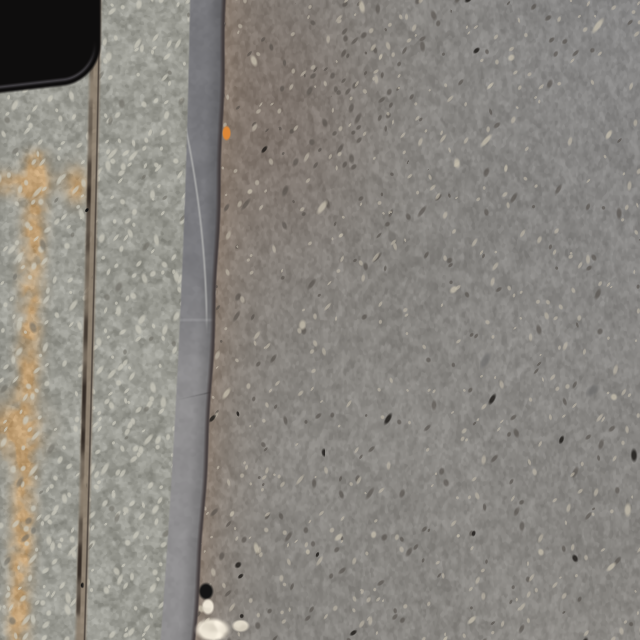
Write a WebGL 2 fragment shader that draws this texture.

```glsl
#version 300 es
precision highp float;
// Weathered pavement seen from above: pale slab with a groove, stains and a dark
// rounded object, then a curved grey kerb strip, then speckled brown-grey asphalt.
// Soft cellular grain and hashed flecks give texture; distance functions give shapes.
uniform vec2 u_resolution;
out vec4 outColor;

vec3 hash3(vec2 p) {
  vec3 q = fract(vec3(p.xyx) * vec3(0.1031, 0.1030, 0.0973));
  q += dot(q, q.yxz + 33.33);
  return fract((q.xxy + q.yzz) * q.zyx);
}

float cover(float dist, float soft) {
  float w = max(soft, 0.7 / u_resolution.y);
  return 1.0 - smoothstep(-w, w, dist);
}

// Blended cell values, centred on zero.
float cellGrain(vec2 p) {
  vec2 cell = floor(p);
  float sum = 0.0, weight = 0.0;
  for (int j = -1; j <= 1; j++) for (int i = -1; i <= 1; i++) {
    vec2 id = cell + vec2(i, j);
    vec3 h = hash3(id);
    vec2 d = p - id - h.xy;
    float w = exp(-5.0 * dot(d, d));
    sum += w * (h.z - 0.5);
    weight += w;
  }
  return sum / weight;
}

// Scattered slanted flecks, one candidate per cell.
float flecks(vec2 p, float density, float size, float seed) {
  vec2 cell = floor(p);
  float mask = 0.0;
  for (int j = -1; j <= 1; j++) for (int i = -1; i <= 1; i++) {
    vec2 id = cell + vec2(i, j);
    vec3 h = hash3(id + seed), k = hash3(id + seed + 57.0);
    vec2 d = p - id - h.xy;
    d.x -= d.y * (k.x - 0.25);
    d.y *= mix(0.45, 1.0, k.y);
    float r = size * mix(0.45, 1.0, k.z);
    mask = max(mask, step(h.z, density) * (1.0 - smoothstep(0.35 * r, r, length(d))));
  }
  return mask;
}

float patches(vec2 p) {
  return (sin(p.x * 9.0 + 2.0 * sin(p.y * 7.0)) + sin(p.y * 13.0 - p.x * 6.0 + 1.0)
        + sin(p.x * 23.0 + p.y * 17.0 + sin(p.y * 19.0))) / 3.0;
}

float spot(vec2 p, vec2 centre, vec2 radius) {
  vec2 d = (p - centre) / radius;
  return exp(-dot(d, d));
}

float ellipse(vec2 p, vec2 centre, vec2 radius) {
  return 1.0 - smoothstep(0.65, 1.1, length((p - centre) / radius));
}

float roundBox(vec2 p, vec2 halfSize, float r) {
  vec2 q = abs(p) - halfSize + r;
  return length(max(q, 0.0)) + min(max(q.x, q.y), 0.0) - r;
}

vec3 asphalt(vec2 p, float fromKerb) {
  vec3 c = vec3(0.535, 0.525, 0.508) + 0.012 * patches(p);
  c = mix(c, vec3(0.515, 0.515, 0.52), 0.7 * smoothstep(0.5, 1.0, p.x) * p.y);
  c = mix(c, vec3(0.47, 0.425, 0.395), 0.75 * spot(p, vec2(0.42, 0.82), vec2(0.15, 0.24)));
  c = mix(c, vec3(0.54, 0.475, 0.42), 0.75 * exp(-fromKerb * 24.0));
  c += 0.07 * cellGrain(p * vec2(110.0, 80.0)) + 0.06 * cellGrain(p * vec2(240.0, 170.0));
  float nearKerb = exp(-fromKerb * 5.0);
  float rough = spot(p, vec2(0.57, 0.86), vec2(0.10, 0.17));
  c = mix(c, vec3(0.32, 0.30, 0.28), 0.6 * flecks(p * 70.0, 0.06 + 0.28 * rough, 0.42, 3.0));
  c = mix(c, vec3(0.74, 0.71, 0.65), 0.65 * flecks(p * 65.0, 0.14 + 0.12 * rough, 0.32, 11.0));
  c = mix(c, vec3(0.78, 0.75, 0.68), 0.75 * flecks(p * 28.0, 0.07, 0.22, 23.0));
  c = mix(c, vec3(0.12, 0.11, 0.10), 0.85 * flecks(p * 30.0, 0.015 + 0.08 * nearKerb, 0.20, 41.0));
  return mix(c, vec3(0.39), 0.5 * flecks(p * 9.0, 0.09 * step(0.75, p.x), 0.13, 5.0));
}

vec3 slab(vec2 p, float groove) {
  vec3 c = vec3(0.60, 0.60, 0.57) + 0.025 * patches(p * 1.7);
  float stripe = exp(-pow((p.x - 0.028 - 0.038 * p.y) / 0.017, 2.0)) * cover(p.y - 0.76, 0.02);
  float bars = spot(p, vec2(0.015, 0.715), vec2(0.055, 0.018)) + spot(p, vec2(0.01, 0.33), vec2(0.045, 0.038));
  float stain = stripe + bars + spot(p, vec2(0.119, 0.712), vec2(0.017, 0.026));
  stain = clamp(stain * (0.75 + 0.8 * cellGrain(p * 75.0)), 0.0, 0.85);
  c = mix(c, vec3(0.77, 0.62, 0.43), stain);
  c += 0.13 * cellGrain(p * 95.0) + 0.08 * cellGrain(p * 210.0);
  c = mix(c, vec3(0.79, 0.78, 0.73), 0.75 * flecks(p * 65.0, 0.36, 0.43, 71.0));
  c = mix(c, vec3(0.43, 0.42, 0.39), 0.6 * flecks(p * 40.0, 0.08, 0.30, 83.0));
  // Groove: tan bed, thin dark line, broken dirt along its left wall.
  float x = p.x - groove;
  c = mix(c, vec3(0.54, 0.48, 0.41), 0.8 * cover(abs(x + 0.006) - 0.008, 0.004));
  c = mix(c, vec3(0.25, 0.22, 0.20), 0.8 * cover(abs(x) - 0.0012, 0.0015));
  float dirt = 0.45 + 1.1 * cellGrain(vec2(3.0, p.y * 30.0));
  c = mix(c, vec3(0.17, 0.14, 0.12), clamp(dirt, 0.0, 0.9) * cover(abs(x + 0.011) - 0.003, 0.002));
  return mix(c, vec3(0.07), flecks(vec2(x + 0.025, p.y) * 28.0, 0.35, 0.2, 97.0) * cover(abs(x + 0.011) - 0.007, 0.003));
}

vec3 kerb(vec2 p, float across) {
  vec3 c = mix(vec3(0.56, 0.555, 0.56), vec3(0.47, 0.47, 0.485), smoothstep(0.35, 0.65, p.y));
  c += 0.035 * cellGrain(p * 40.0) + 0.025 * cellGrain(p * 150.0);
  c *= 1.0 - 0.16 * smoothstep(0.45, 0.9, across);
  float crease = 0.323 - 0.32 * pow(max(p.y - 0.48, 0.0), 2.0);
  float extent = smoothstep(0.47, 0.53, p.y) * cover(p.y - 0.80, 0.02);
  c = mix(c, vec3(0.70, 0.70, 0.69), 0.75 * extent * cover(abs(p.x - crease) - 0.0015, 0.002));
  c += 0.05 * cover(abs(p.y - 0.5) - 0.002, 0.002) - 0.12 * cover(abs(p.y - 0.375 - 0.012 * across) - 0.001, 0.002) * across;
  return mix(c, vec3(0.24, 0.21, 0.21), 0.85 * smoothstep(0.84, 0.97, across));
}

void main() {
  vec2 p = gl_FragCoord.xy / u_resolution;
  float kerbLeft = 0.251 + 0.075 * p.y - 0.029 * p.y * p.y;
  float kerbRight = 0.305 + 0.076 * p.y - 0.028 * p.y * p.y + 0.001 * sin(p.y * 31.0);
  float groove = 0.132 + 0.030 * p.y - 0.006 * p.y * p.y;
  float across = (p.x - kerbLeft) / (kerbRight - kerbLeft);

  vec3 color = mix(slab(p, groove), kerb(p, across), cover(kerbLeft - p.x, 0.002));
  color = mix(color, asphalt(p, max(p.x - kerbRight, 0.0)), cover(kerbRight - p.x, 0.002));

  // Leaf and pale litter beside the kerb.
  color = mix(color, vec3(0.86, 0.53, 0.22), ellipse(p, vec2(0.354, 0.792), vec2(0.007, 0.012)));
  color = mix(color, vec3(0.08), ellipse(p, vec2(0.322, 0.076), vec2(0.012, 0.014)));
  float litter = max(ellipse(p, vec2(0.332, 0.016), vec2(0.028, 0.019)), ellipse(p, vec2(0.325, 0.052), vec2(0.010, 0.013)));
  litter = max(litter, ellipse(p, vec2(0.376, 0.022), vec2(0.014, 0.010)));
  color = mix(color, vec3(0.90, 0.87, 0.81) + 0.2 * cellGrain(p * 80.0), litter);

  // Dark rounded object with a faint rim along its lower edge.
  vec2 q = p - vec2(0.0, 1.0);
  float body = roundBox(q - vec2(0.0, 0.018 * q.x / 0.156), vec2(0.157, 0.145), 0.058);
  float rim = cover(abs(body + 0.009) - 0.002, 0.003) * cover(q.y + 0.09, 0.03);
  vec3 shell = mix(vec3(0.055, 0.05, 0.05), vec3(0.32, 0.31, 0.33), 0.8 * rim);
  color = mix(color, shell, cover(body, 0.003));
  outColor = vec4(clamp(color, 0.0, 1.0), 1.0);
}
```
